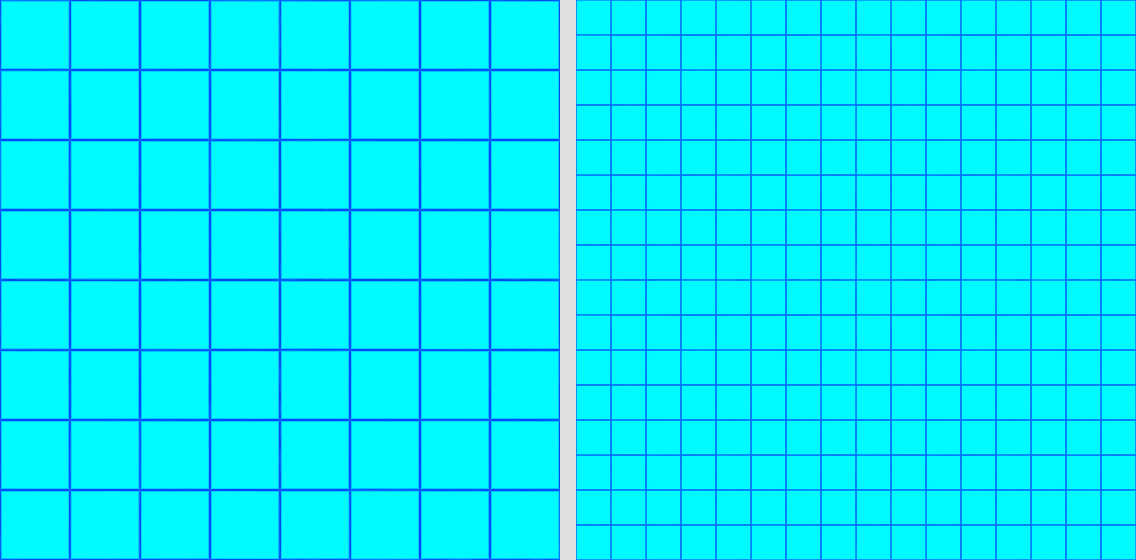
Left, the tile; right, the same tile 2 across and 2 down.
Reproduce this pattern procedurally as a Shadertoy shader.

```glsl
#define TILES 8.0
#define JOINT_HALF 0.0184
#define WIDTH_VARIATION 0.0036
#define WEAR_STEPS 6.0
#define WORN_SHARE 0.12
#define CROSSING_SIZE 0.035
#define TILE_COLOR vec3(0.0, 0.98, 1.0)
#define JOINT_COLOR vec3(0.0, 0.27, 1.0)
#define WORN_COLOR vec3(0.0, 0.50, 1.0)

float hash(vec2 p) {
    return fract(sin(dot(p, vec2(127.1, 311.7))) * 43758.5453);
}

// Smooth noise along one joint, wrapping after the full canvas
float wearNoise(float along, float key) {
    float t = along * WEAR_STEPS;
    float period = TILES * WEAR_STEPS;
    float i = floor(t);
    float a = hash(vec2(mod(i, period), key));
    float b = hash(vec2(mod(i + 1.0, period), key));
    return mix(a, b, smoothstep(0.0, 1.0, t - i));
}

// Colour of one tile border; distances are in tile units
vec3 borderColor(float edgeDist, float cornerDist, float along,
                 vec2 tile, float key, float pixel) {
    float edgeRandom = hash(tile + key * 0.37);
    float wear = wearNoise(along, key);

    // Slightly uneven joint width
    float halfWidth = JOINT_HALF
        + WIDTH_VARIATION * (0.6 * edgeRandom + 0.4 * wear - 0.5);
    float coverage = clamp((halfWidth - edgeDist) / pixel + 0.5, 0.0, 1.0);

    // Faded edges and paler crossings
    float fade = 0.75 * wear * wear * edgeRandom;
    float worn = step(1.0 - WORN_SHARE, hash(tile.yx + key * 0.71));
    float crossing = 1.0 - smoothstep(0.0, CROSSING_SIZE, cornerDist);
    fade = max(fade, worn * (0.55 + 0.4 * wear));
    fade = max(fade, 0.7 * crossing);

    return mix(TILE_COLOR, mix(JOINT_COLOR, WORN_COLOR, fade), coverage);
}

void mainImage(out vec4 fragColor, in vec2 fragCoord) {
    vec2 p = fragCoord / iResolution.xy * TILES;
    vec2 pixel = TILES / iResolution.xy;
    vec2 tile = mod(floor(p), TILES);
    vec2 local = fract(p) - 0.5;
    vec2 edgeDist = 0.5 - abs(local);

    // Each side of every tile has its own key
    vec2 key = tile * 2.0 + step(0.0, local) + vec2(3.0, 43.0);

    vec3 vertical = borderColor(edgeDist.x, edgeDist.y, p.y, tile, key.x, pixel.x);
    vec3 horizontal = borderColor(edgeDist.y, edgeDist.x, p.x, tile, key.y, pixel.y);
    fragColor = vec4(min(vertical, horizontal), 1.0);
}
```
